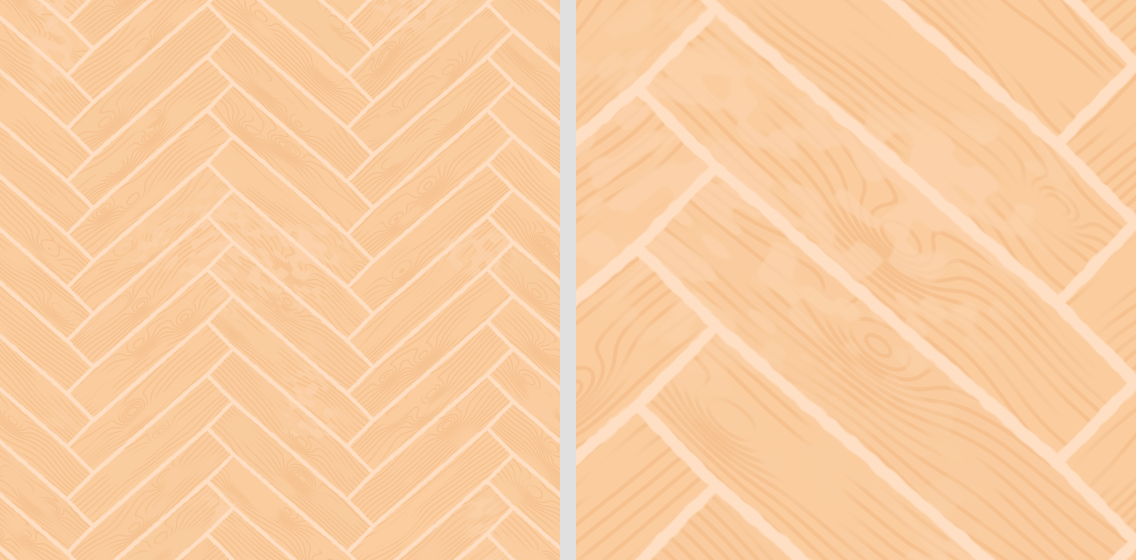
Left: the whole. Right: its middle third, enlarged.
A WebGL 1 fragment shader for this pattern:

```glsl
precision highp float;
// Pale peach herringbone parquet with light seams, drawn wood grain and scuffs.

uniform vec2 u_resolution;

#define COLUMN 0.25        // width of one column of planks
#define ROW 0.0947         // vertical spacing of the planks
#define TIP 0.0234         // half the width of the interlocking plank ends
#define SLOPE 0.865        // rise of the long edges
#define ORIGIN vec2(0.1432, 0.9935)
#define SEAM 0.0037        // half width of a seam
#define GRAIN_DENSITY 125.0
#define GRAIN_WIDTH 0.0012
#define WOOD_COLOR vec3(0.98, 0.80, 0.62)
#define GRAIN_COLOR vec3(0.963, 0.757, 0.56)
#define SEAM_COLOR vec3(1.0, 0.873, 0.765)
#define WORN_COLOR vec3(0.99, 0.83, 0.68)

float hash(vec2 p) {
  vec3 q = fract(vec3(p.xyx) * 0.1031);
  q += dot(q, q.yzx + 33.33);
  return fract((q.x + q.y) * q.z);
}

float noise(vec2 p) {
  vec2 i = floor(p), f = fract(p);
  f = f * f * (3.0 - 2.0 * f);
  return mix(mix(hash(i), hash(i + vec2(1.0, 0.0)), f.x),
             mix(hash(i + vec2(0.0, 1.0)), hash(i + vec2(1.0, 1.0)), f.x), f.y);
}

// Height field whose contours are the grain; p is (along, across) the plank.
float grainHeight(vec2 p, vec2 id) {
  float tilt = 0.14 * (hash(id + 5.3) - 0.5);
  float height = (p.y + tilt * p.x) * GRAIN_DENSITY;
  height += 2.2 * noise(p * vec2(13.0, 28.0) + id * 17.0);
  for (int i = 0; i < 3; i++) {
    vec2 seed = id + 11.7 * float(i + 1);
    vec2 center = (vec2(hash(seed), hash(seed + 2.1)) - 0.5) * vec2(0.26, 0.04);
    float size = mix(0.008, 0.016, hash(seed + 4.7));
    vec2 d = (p - center) / (size * vec2(2.3, 1.0));
    float strength = 4.2 * step(0.4, hash(seed + 7.9));
    height += strength * exp(-dot(d, d));
  }
  return height;
}

// Broken contour strokes of even width.
float grainLines(vec2 p, vec2 id, float pixel) {
  float e = 0.0004;
  float h = grainHeight(p, id);
  vec2 slope = vec2(grainHeight(p + vec2(e, 0.0), id) - h,
                    grainHeight(p + vec2(0.0, e), id) - h) / e;
  float dist = abs(fract(h) - 0.5) / max(length(slope), 45.0);
  float line = 1.0 - smoothstep(GRAIN_WIDTH - 0.7 * pixel, GRAIN_WIDTH + 0.7 * pixel, dist);
  float fade = noise(p * vec2(16.0, 60.0) + id * 23.0 + 3.0);
  return line * smoothstep(0.2, 0.5, fade);
}

void main() {
  vec2 p = gl_FragCoord.xy / u_resolution;
  float pixel = 1.0 / min(u_resolution.x, u_resolution.y);
  float stretch = length(vec2(1.0, SLOPE));

  // Find the plank that owns this point among the nearby columns.
  float gap = -1.0;
  vec2 id = vec2(0.0), plank = vec2(0.0);
  float nearest = floor((p.x - ORIGIN.x) / COLUMN);
  for (int i = -1; i <= 1; i++) {
    float column = nearest + float(i);
    float odd = mod(column, 2.0);
    float u = p.x - ORIGIN.x - column * COLUMN;
    u = mix(u, COLUMN - u, odd);
    float body = clamp(u, TIP, COLUMN - TIP);
    float base = ORIGIN.y - 0.5 * ROW * (1.0 + odd) - SLOPE * (COLUMN - TIP);
    float v = p.y - base - SLOPE * body;
    float row = floor(v / ROW + 0.5);
    float halfHeight = 0.5 * ROW * (1.0 - abs(u - body) / (2.0 * TIP));
    float room = halfHeight - abs(v - row * ROW);
    if (room > gap) {
      gap = room;
      id = vec2(column, row) + 40.0;
      float rise = p.y - base - SLOPE * u - row * ROW;
      plank = vec2((u - 0.5 * COLUMN) * stretch + rise * SLOPE / stretch, rise / stretch);
    }
  }

  // Wood with slight tone changes and grain.
  vec3 color = WOOD_COLOR + 0.006 * (hash(id + 1.9) - 0.5);
  color = mix(color, GRAIN_COLOR, grainLines(plank, id, pixel));

  // Seams with slightly ragged edges.
  float seamWidth = SEAM + 0.0016 * (noise(p * 170.0) - 0.5);
  float soft = 0.0007 + 0.6 * pixel;
  float seam = 1.0 - smoothstep(seamWidth - soft, seamWidth + soft, abs(gap) / stretch);
  color = mix(color, SEAM_COLOR, seam);

  // Sparse scuffed patches broken into flakes along the planks.
  float patches = smoothstep(0.7, 0.86, noise(p * 6.5 + 8.4));
  float flakes = smoothstep(0.45, 0.62, noise(plank * vec2(60.0, 130.0) + id * 9.0));
  color = mix(color, WORN_COLOR, 0.7 * patches * flakes * (1.0 - seam));

  gl_FragColor = vec4(color, 1.0);
}
```
